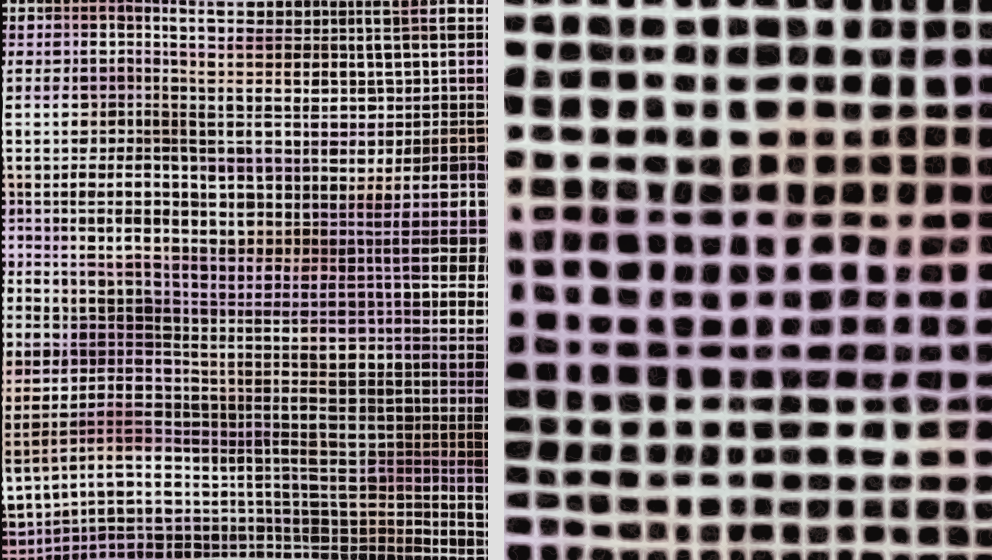
Left, the full canvas; right, a detail of the centre.
Reproduce this texture procedurally as a WebGL 2 fragment shader.

```glsl
#version 300 es
// Open-weave gauze: pale fuzzy threads crossing over black, with uneven gaps and mauve streaks.
precision highp float;

uniform vec2 u_resolution;
out vec4 outColor;

#define COUNT vec2(53.0, 63.5)       // threads across and down
#define HALF_WIDTH vec2(0.145, 0.18) // half width of upright and level threads, in cells
#define WANDER 0.30                  // sideways drift of a thread
#define WIDTH_VARIATION 0.13         // swelling along a thread
#define ROUNDING 0.26                // fillet where threads cross
#define FUZZ 0.32                    // strength of the fibre grain
#define HOLE vec3(0.055, 0.048, 0.048)
#define SHADE vec3(0.41, 0.365, 0.375)
#define BODY vec3(0.67, 0.65, 0.66)
#define HIGHLIGHT vec3(0.82, 0.85, 0.835)
#define MAUVE vec3(0.96, 0.86, 0.98)
#define RUST vec3(1.0, 0.90, 0.86)

float hash(vec2 p) {
    vec3 q = fract(p.xyx * vec3(0.1031, 0.1030, 0.0973));
    q += dot(q, q.yzx + 33.33);
    return fract((q.x + q.y) * q.z);
}

float noise(vec2 p) {
    vec2 i = floor(p), f = fract(p);
    f = f * f * (3.0 - 2.0 * f);
    return mix(mix(hash(i), hash(i + vec2(1, 0)), f.x),
               mix(hash(i + vec2(0, 1)), hash(i + vec2(1, 1)), f.x), f.y);
}

float fbm(vec2 p) {
    float sum = 0.0, weight = 0.5;
    for (int i = 0; i < 4; i++) {
        sum += weight * noise(p);
        p = p * 2.03 + 17.1;
        weight *= 0.5;
    }
    return sum / 0.9375;
}

// Signed distance to the nearest of a set of parallel wandering threads
float threads(float across, float along, float halfWidth, float seed) {
    float nearest = 1.0;
    for (int k = -1; k <= 2; k++) {
        float id = floor(across) + float(k);
        float row = id * 7.0 + seed;
        float drift = 0.55 * noise(vec2(along * 0.12, row))
                    + 0.45 * noise(vec2(along * 0.85, row + 1.0)) - 0.5;
        float swell = 0.5 * noise(vec2(along * 0.15, row + 2.0))
                    + 0.5 * noise(vec2(along * 1.1, row + 3.0)) - 0.5;
        float d = abs(across - id - WANDER * drift) - halfWidth - WIDTH_VARIATION * swell;
        nearest = min(nearest, d);
    }
    return nearest;
}

float smoothMin(float a, float b, float k) {
    float h = max(k - abs(a - b), 0.0) / k;
    return min(a, b) - h * h * k * 0.25;
}

void main() {
    vec2 uv = gl_FragCoord.xy / u_resolution;
    vec2 cell = uv * COUNT + vec2(0.35, 0.2);
    float pixel = COUNT.y / u_resolution.y;

    // Slow bending of the whole cloth
    cell += 0.7 * (vec2(noise(uv * 5.0), noise(uv * 4.0 + 40.0)) - 0.5);

    // Broad streaks: paler toward the left, thinner in places
    float streak = fbm(uv * vec2(3.0, 16.0) + 5.0) - 0.5;
    float patchy = fbm(uv * vec2(4.0, 6.0) + 31.0) - 0.5;
    float density = 0.07 * streak + 0.07 * patchy + 0.035 * (0.45 - uv.x);

    // Thread lattice with rounded openings
    float upright = threads(cell.x, cell.y, HALF_WIDTH.x, 11.0);
    float level = threads(cell.y, cell.x, HALF_WIDTH.y, 503.0);
    float d = smoothMin(upright, level, ROUNDING) - density;

    // Fibres follow the thread that lies on top
    vec2 grainScale = level < upright ? vec2(2.2, 8.0) : vec2(8.0, 2.2);
    float fibre = 0.6 * noise(cell * grainScale) + 0.4 * noise(cell * 7.0 + 90.0) - 0.5;
    float softness = max(0.24, 1.5 * pixel);
    float height = (0.09 - d) / softness + FUZZ * fibre;

    // Shading from the opening up to the crest of the thread
    vec3 color = mix(HOLE, SHADE, smoothstep(0.0, 0.38, height));
    color = mix(color, BODY, smoothstep(0.30, 0.62, height));
    color = mix(color, HIGHLIGHT, smoothstep(0.62, 1.0, height));

    // Stray hairs across the openings
    float hair = 1.0 - abs(2.0 * fbm(cell * 1.6 + 60.0) - 1.0) * 9.0;
    color += vec3(0.13, 0.11, 0.11) * max(hair, 0.0) * (1.0 - smoothstep(0.0, 0.5, height));

    // Dye stains and uneven brightness
    float mauve = smoothstep(0.48, 0.72, fbm(uv * vec2(4.0, 13.0) + 70.0));
    float rust = smoothstep(0.50, 0.75, fbm(uv * vec2(5.0, 9.0) + 110.0));
    color *= mix(vec3(1.0), MAUVE, mauve) * mix(vec3(1.0), RUST, rust);
    color *= 1.0 + 0.22 * streak + 0.12 * fibre;

    // Dark selvage at the left with a ragged border
    float border = 0.003 + 0.003 * noise(vec2(cell.y * 2.0, 3.0));
    color = mix(HOLE, color, smoothstep(border - 0.0015, border + 0.0015, uv.x));
    outColor = vec4(clamp(color, 0.0, 1.0), 1.0);
}
```
